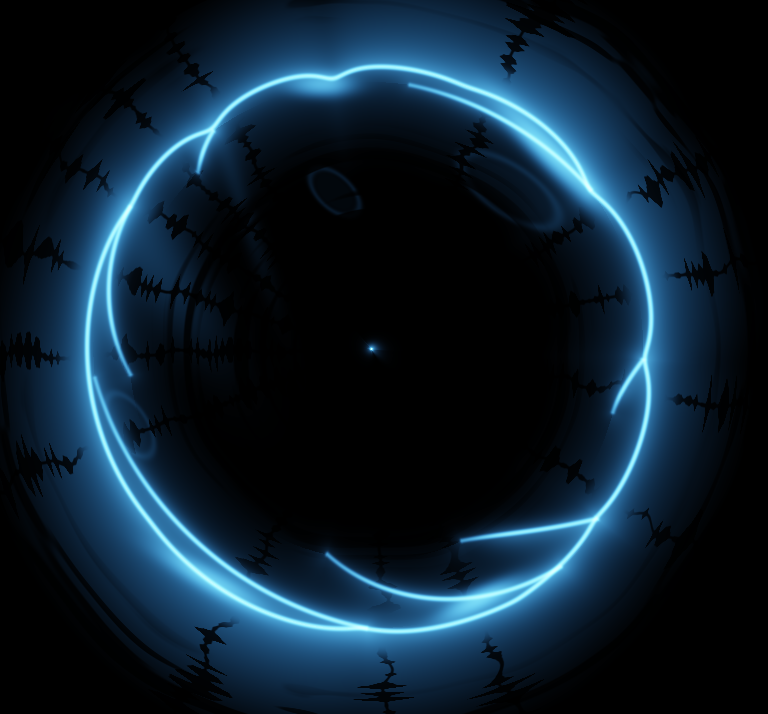
A Shadertoy shader for this background:

```glsl
// A glowing electric-blue ring with folded strands, faint veils and dark cracks on black.

const float RIM_RADIUS = 0.399;
const vec2 RING_CENTRE = vec2(-0.018, 0.011);
const vec3 ABSORPTION = vec3(0.236, 0.71, 1.24);

// Rim dips: angle in degrees, depth, angular width
const vec3 DIPS[10] = vec3[10](
    vec3(-2, 0.022, 0.09), vec3(-37, 0.010, 0.07), vec3(-92, 0.011, 0.10),
    vec3(126, 0.026, 0.08), vec3(98, 0.026, 0.06), vec3(36, 0.025, 0.12),
    vec3(149, 0.009, 0.10), vec3(70, 0.009, 0.20), vec3(218, 0.007, 0.40),
    vec3(-60, -0.008, 0.25));

// Strands: free end and joined end in degrees; radii at start, middle and end
const int STRANDS = 7;
const vec2 SPANS[STRANDS] = vec2[STRANDS](
    vec2(134.3, 126), vec2(186, 149.5), vec2(186, 269), vec2(258, 311),
    vec2(295.4, 323), vec2(345.4, 357.7), vec2(81.6, 36));
const vec3 RADII[STRANDS] = vec3[STRANDS](
    vec3(0.347, 0.364, 0.377), vec3(0.339, 0.376, 0.392), vec3(0.389, 0.364, 0.391),
    vec3(0.294, 0.361, 0.404), vec3(0.297, 0.331, 0.395), vec3(0.350, 0.359, 0.381),
    vec3(0.374, 0.371, 0.380));

// Crack directions in degrees
const int CRACKS = 14;
const float CRACK_ANGLES[CRACKS] = float[CRACKS](
    13., 30., 63.5, 122., 135., 148., 164., 181., 200., 242., 273., 292., 328., 351.);

float hash(vec2 p) {
    p = fract(p * vec2(0.1031, 0.1137));
    p += dot(p, p.yx + 33.33);
    return fract((p.x + p.y) * p.x * 7.31);
}

float noise(vec2 p) {
    vec2 cell = floor(p), f = fract(p);
    f = f * f * (3.0 - 2.0 * f);
    return mix(mix(hash(cell), hash(cell + vec2(1, 0)), f.x),
               mix(hash(cell + vec2(0, 1)), hash(cell + vec2(1, 1)), f.x), f.y);
}

float angleGap(float a, float b) {
    return mod(a - b + 3.14159, 6.28318) - 3.14159;
}

float rimRadius(float angle) {
    float radius = RIM_RADIUS;
    for (int i = 0; i < 10; i++) {
        float gap = angleGap(angle, radians(DIPS[i].x));
        radius -= DIPS[i].y * exp(-sqrt(gap * gap + 0.001) / DIPS[i].z);
    }
    return radius;
}

// Sharp line with a soft glow that spreads mostly outwards
float strand(float angle, float r, vec2 span, vec3 radii) {
    span = radians(span);
    float sweep = span.y - span.x;
    float gap = angleGap(angle, 0.5 * (span.x + span.y));
    float t = clamp(gap / sweep + 0.5, 0.0, 1.0);
    float path = dot(radii, vec3((1.0 - t) * (1.0 - 2.0 * t), 4.0 * t * (1.0 - t), t * (2.0 * t - 1.0)));
    float slope = dot(radii, vec3(4.0 * t - 3.0, 4.0 - 8.0 * t, 4.0 * t - 1.0)) / (sweep * r + 1e-4);
    float across = (r - path) * inversesqrt(1.0 + slope * slope);
    float d = length(vec2(across, (gap - (t - 0.5) * sweep) * r));
    float spread = across > 0.0 ? 0.018 : 0.008;
    float core = 3.0 * exp(-pow(d / 0.0028, 2.0));
    return (core + 0.8 * exp(-d / spread)) * mix(0.35, 1.0, smoothstep(0.0, 0.5, t));
}

// Elliptical coordinate: 1 on the outline of a tilted ellipse
float ellipse(vec2 p, vec2 centre, vec2 size, float tilt) {
    float c = cos(tilt), s = sin(tilt);
    p -= centre;
    return length(vec2(c * p.x + s * p.y, c * p.y - s * p.x) / size);
}

float loopGlow(float e) {
    return 0.13 * exp(-pow((e - 1.0) / 0.13, 2.0)) + 0.04 * smoothstep(1.1, 0.6, e);
}

float spot(vec2 p, vec2 centre, vec2 size, float tilt) {
    float e = ellipse(p, centre, size, tilt);
    return exp(-e * e);
}

// Jagged radial cracks with concentric barbs; returns 1 where dark
float cracks(float angle, float r, float d) {
    float dark = 0.0;
    float barbs = d > 0.0 ? 0.055 * smoothstep(0.0, 0.13, d) : 0.025;
    for (int i = 0; i < CRACKS; i++) {
        float seed = float(i) * 7.0;
        float wander = 0.05 * (noise(vec2(r * 40.0, seed)) - 0.5);
        float gap = abs(angleGap(angle, radians(CRACK_ANGLES[i]) + wander)) * r;
        float reach = 0.002 + barbs * pow(noise(vec2(r * 230.0, seed + 3.0)), 3.0);
        dark = max(dark, smoothstep(reach + 0.0015, reach - 0.0015, gap));
    }
    return dark * smoothstep(0.02, 0.05, abs(d));
}

void mainImage(out vec4 fragColor, in vec2 fragCoord) {
    vec2 p = (fragCoord - 0.5 * iResolution.xy) / iResolution.y - RING_CENTRE;
    float r = length(p), angle = atan(p.y, p.x);
    float d = r - rimRadius(angle);

    // Wide halo, stronger along the rising diagonal
    float diagonal = 0.5 + 0.5 * cos(2.0 * (angle - 1.05));
    float reach = d > 0.0 ? 0.15 + 0.04 * diagonal : 0.15;
    float strength = d > 0.0 ? 0.36 + 0.34 * diagonal : 0.27;
    float light = strength * pow(clamp(1.0 - abs(d) / reach, 0.0, 1.0), 1.6);

    // Translucent veils and loops inside
    light += 0.22 * spot(p, vec2(-0.288, 0.11), vec2(0.045, 0.13), 0.55);
    light += 0.10 * spot(p, vec2(-0.18, 0.20), vec2(0.014, 0.13), 0.32);
    light += loopGlow(ellipse(p, vec2(0.194, 0.223), vec2(0.08, 0.033), -0.6));
    light += loopGlow(ellipse(p, vec2(-0.051, 0.220), vec2(0.042, 0.023), -0.75));
    light += loopGlow(ellipse(p, vec2(-0.338, -0.106), vec2(0.05, 0.024), -1.0));

    // Concentric dark bands and cracks
    float bands = noise(vec2(r * 115.0 + 2.0 * noise(p * 9.0 + 20.0), 4.0 * noise(p * 6.0 + 40.0)));
    light *= mix(1.0, smoothstep(0.3, 0.5, bands), 0.85 * smoothstep(0.07, 0.14, abs(d)));
    light *= 1.0 - 0.9 * cracks(angle, r, d);

    // Bright rim, strands and hot folds
    light += 3.6 * exp(-pow(d / 0.0028, 2.0)) + 0.65 * exp(-abs(d) / 0.014);
    for (int i = 0; i < STRANDS; i++) light += strand(angle, r, SPANS[i], RADII[i]);
    light += 1.8 * spot(p, vec2(0.25, 0.275), vec2(0.085, 0.016), -0.8);
    light += 1.4 * spot(p, vec2(-0.22, -0.325), vec2(0.07, 0.014), -0.5);
    light += 1.8 * spot(p, vec2(0.15, -0.352), vec2(0.05, 0.013), 0.45);
    light += 1.3 * spot(p, vec2(-0.07, 0.370), vec2(0.04, 0.014), 0.0);

    fragColor = vec4(1.0 - exp(-ABSORPTION * light), 1.0);
}
```
